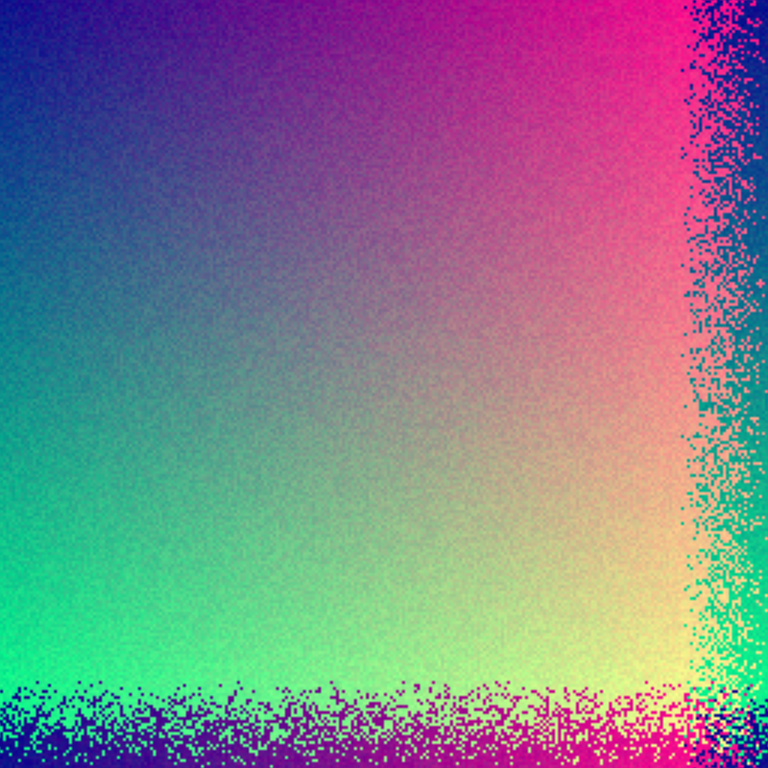
A Shadertoy shader for this background:

```glsl
#define GRAIN_CELLS 256.0
#define JITTER 0.115
#define BLUE_LEVEL 0.55

// Two independent random values per grain cell
vec2 hash22(vec2 p) {
    vec3 q = fract(p.xyx * vec3(0.1031, 0.1030, 0.0973));
    q += dot(q, q.yzx + 33.33);
    return fract((q.xx + q.yz) * q.zy);
}

// Red grows rightward, green grows downward; jitter wraps both past one
vec3 grainColor(vec2 cell) {
    vec2 uv = (cell + 0.5) / GRAIN_CELLS;
    vec2 ramp = clamp(vec2(uv.x, 1.0 - uv.y), 0.0, 1.0);
    vec2 wrapped = fract(ramp + JITTER * hash22(cell + 17.0));
    return vec3(wrapped, BLUE_LEVEL);
}

void mainImage(out vec4 fragColor, in vec2 fragCoord) {
    // Blend the four nearest cells for soft grain edges
    vec2 grid = fragCoord / iResolution.xy * GRAIN_CELLS - 0.5;
    vec2 base = floor(grid);
    vec2 blend = smoothstep(0.0, 1.0, grid - base);
    vec3 color = vec3(0.0);
    for (int i = 0; i < 4; i++) {
        vec2 corner = vec2(i % 2, i / 2);
        vec2 weight = mix(1.0 - blend, blend, corner);
        color += weight.x * weight.y * grainColor(base + corner);
    }
    fragColor = vec4(color, 1.0);
}
```
